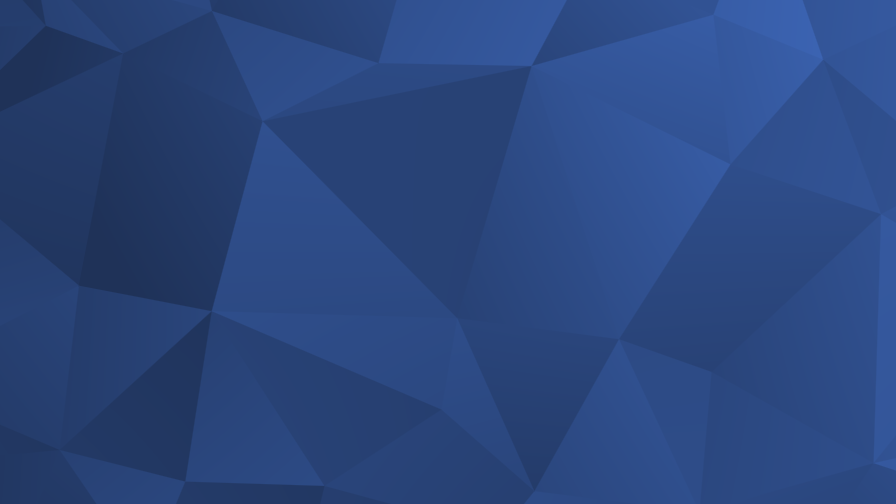
A WebGL 2 fragment shader for this background:

```glsl
#version 300 es
precision highp float;

uniform vec2 u_resolution;
out vec4 fragColor;

float hash(vec2 p) {
    return fract(sin(dot(p, vec2(127.1, 311.7))) * 43758.5453);
}

// Jittered lattice point shared by the neighbouring facets
vec2 vertex(vec2 cell) {
    return cell + 0.78 * (vec2(hash(cell), hash(cell + 37.4)) - 0.5);
}

// Signed distance to the line a-b, positive on its right
float edge(vec2 p, vec2 a, vec2 b) {
    vec2 along = normalize(b - a);
    return dot(p - a, vec2(along.y, -along.x));
}

// Antialiased coverage of a counter-clockwise triangle
float coverage(vec2 p, vec2 a, vec2 b, vec2 c, float soft) {
    float d = max(edge(p, a, b), max(edge(p, b, c), edge(p, c, a)));
    return clamp(0.5 - d / soft, 0.0, 1.0);
}

// Brightness offset of a facet with a faint slope across it
float facetTone(vec2 seed, vec2 offset) {
    float angle = 6.2832 * hash(seed + 5.3);
    float slope = dot(offset, vec2(cos(angle), sin(angle)));
    return 0.34 * (hash(seed + 11.9) - 0.5) + 0.13 * slope;
}

void main() {
    vec2 uv = gl_FragCoord.xy / u_resolution;
    vec2 centred = (gl_FragCoord.xy - 0.5 * u_resolution) / u_resolution.y;

    // Tilted mesh space
    vec2 p = mat2(0.921, 0.389, -0.389, 0.921) * centred * vec2(3.0, 3.4) + 20.0;
    float soft = 4.0 / u_resolution.y;

    // Light falls from the upper right
    float light = mix(mix(0.2, 0.5, uv.x), mix(0.14, 0.88, uv.x), uv.y);

    float toneSum = 0.0;
    float weight = 0.001;
    for (int y = -1; y <= 1; y++) {
        for (int x = -1; x <= 1; x++) {
            vec2 cell = floor(p) + vec2(x, y);
            vec2 a = vertex(cell);
            vec2 b = vertex(cell + vec2(1, 0));
            vec2 c = vertex(cell + vec2(1, 1));
            vec2 d = vertex(cell + vec2(0, 1));

            // Split each quad along its shorter diagonal
            bool splitAC = distance(a, c) < distance(b, d);
            float first = splitAC ? coverage(p, a, b, c, soft) : coverage(p, a, b, d, soft);
            float second = splitAC ? coverage(p, a, c, d, soft) : coverage(p, b, c, d, soft);

            // Some quads stay whole by sharing one tone
            vec2 offset = p - 0.25 * (a + b + c + d);
            vec2 otherSeed = hash(cell + 71.6) < 0.2 ? cell : cell + 53.7;
            toneSum += first * facetTone(cell, offset) + second * facetTone(otherSeed, offset);
            weight += first + second;
        }
    }

    float shade = clamp(light + toneSum / weight, 0.0, 1.0);
    vec3 navy = vec3(0.12, 0.195, 0.345);
    vec3 azure = vec3(0.237, 0.398, 0.715);
    fragColor = vec4(mix(navy, azure, shade), 1.0);
}
```
